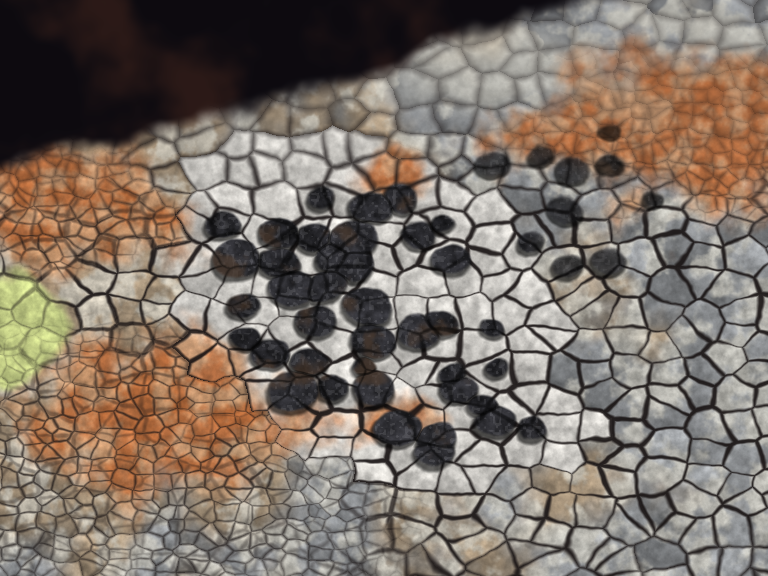
Reproduce this texture procedurally as a WebGL 2 fragment shader.

```glsl
#version 300 es
precision highp float;
uniform vec2 u_resolution;
out vec4 fragColor;

#define CELLS 16.0
#define FINE_CELLS 30.0
#define SQUASH 1.3
#define CRACK 0.05
#define DISC_GRID 13.5
#define DISC_SHARE 0.78
#define FAR_BLUR 0.011
#define GRAIN 0.5
#define PALE vec3(0.80, 0.79, 0.77)
#define RUST vec3(0.70, 0.39, 0.20)
#define DISC vec3(0.15, 0.15, 0.165)

vec2 hash2(vec2 p) {
  vec3 a = fract(p.xyx * vec3(0.1031, 0.1030, 0.0973));
  a += dot(a, a.yzx + 33.33);
  return fract((a.xx + a.yz) * a.zy);
}

float noise(vec2 p) {
  vec2 i = floor(p), f = fract(p);
  f = f * f * (3.0 - 2.0 * f);
  return mix(mix(hash2(i).x, hash2(i + vec2(1, 0)).x, f.x),
             mix(hash2(i + vec2(0, 1)).x, hash2(i + vec2(1, 1)).x, f.x), f.y);
}

float fbm(vec2 p) {
  float sum = 0.0, amp = 0.53;
  for (int k = 0; k < 4; k++) {
    sum += amp * noise(p);
    p = mat2(1.6, 1.2, -1.2, 1.6) * p + 7.3;
    amp *= 0.5;
  }
  return sum;
}

// Positive inside an ellipse, 1 at its centre
float blob(vec2 p, vec2 centre, vec2 radius) {
  return 1.0 - length((p - centre) / radius);
}

// Tilted outline of the white crust, negative inside
float crust(vec2 p) {
  vec2 d = mat2(0.82, 0.57, -0.57, 0.82) * (p - vec2(0.65, 0.45));
  d = vec2(dot(p - vec2(0.65, 0.45), vec2(0.82, -0.57)), d.y * 0.0 + dot(p - vec2(0.65, 0.45), vec2(0.57, 0.82)));
  return length(d / vec2(0.41, 0.26)) - 1.0 + 0.35 * (noise(p * 8.0) - 0.5);
}

// Cracked plates: distance to the border, plate value, offset to its centre
vec4 plates(vec2 q) {
  vec2 cell = floor(q), f = fract(q), near = vec2(0), home = vec2(0);
  float best = 9.0, border = 9.0;
  for (int k = 0; k < 9; k++) {
    vec2 g = vec2(k % 3, k / 3) - 1.0;
    vec2 r = g + 0.1 + 0.8 * hash2(cell + g) - f;
    if (dot(r, r) < best) { best = dot(r, r); near = r; home = g; }
  }
  for (int k = 0; k < 25; k++) {
    vec2 g = home + vec2(k % 5, k / 5) - 2.0;
    vec2 r = g + 0.1 + 0.8 * hash2(cell + g) - f;
    if (dot(r - near, r - near) > 0.0001)
      border = min(border, dot(0.5 * (near + r), normalize(r - near)));
  }
  return vec4(border, hash2(cell + home + 41.0).x, near);
}

// Scattered discs: distance to the rim, gap to the next disc, disc value
vec3 discs(vec2 p) {
  vec2 aspect = vec2(1.0, 1.3), q = p * DISC_GRID * aspect;
  vec3 hit = vec3(9.0, 9.0, 0.0);
  for (int k = 0; k < 9; k++) {
    vec2 g = floor(q) + vec2(k % 3, k / 3) - 1.0;
    vec2 h = hash2(g + 17.0), centre = g + 0.15 + 0.7 * hash2(g + 5.0);
    vec2 at = centre / (DISC_GRID * aspect);
    float share = DISC_SHARE * (1.0 - smoothstep(-0.32, -0.12, crust(at)));
    share = max(share, 0.4 * step(0.0, blob(at, vec2(1.0, 0.62), vec2(0.2, 0.17))));
    if (h.x > share) continue;
    float size = mix(0.28, 0.56, h.y) * mix(1.1, 0.8, smoothstep(0.55, 0.9, at.x));
    float d = length(q - centre) - size;
    if (d < hit.x) hit = vec3(d, hit.x, h.y);
    else hit.y = min(hit.y, d);
  }
  return vec3(hit.x, hit.y - hit.x, hit.z);
}

void main() {
  vec2 p = gl_FragCoord.xy / u_resolution.y;
  float far = smoothstep(0.58, 0.92, p.y);
  float soft = 1.0 / u_resolution.y + FAR_BLUR * far + 0.002 * (1.0 - smoothstep(0.0, 0.15, p.y));
  vec2 warp = 0.022 * (vec2(fbm(p * 15.0), fbm(p * 15.0 + 9.0)) - 0.5);
  vec2 ground = (p + warp) * vec2(1.0, SQUASH);
  vec4 big = plates(ground * CELLS), small = plates(ground * FINE_CELLS + 3.0);
  vec2 home = p + big.zw / (CELLS * vec2(1.0, SQUASH));
  float cloud = fbm(p * 7.0), grit = fbm(p * 75.0);

  // Regions
  float white = 1.0 - smoothstep(-0.03, 0.03, crust(home));
  float rust = max(blob(p, vec2(1.20, 0.77), vec2(0.34, 0.17)), blob(p, vec2(0.12, 0.63), vec2(0.23, 0.13)));
  rust = max(rust, blob(p, vec2(0.29, 0.28), vec2(0.28, 0.17)));
  rust = max(rust, 0.8 * max(blob(p, vec2(0.66, 0.69), vec2(0.11, 0.06)), blob(p, vec2(0.69, 0.28), vec2(0.11, 0.06))));
  rust = smoothstep(-0.05, 0.5, rust + 1.1 * (fbm(p * 13.0) - 0.5));
  float corner = (1.0 - smoothstep(0.5, 0.8, p.x)) * (1.0 - smoothstep(0.3, 0.5, p.y));
  float fine = (1.0 - white) * max(0.8 * rust, corner);

  // Stone and crust colours
  float tone = mix(big.y, small.y, fine);
  float warmth = smoothstep(0.35, 0.65, cloud + 0.3 * (0.6 - p.x));
  vec3 color = mix(vec3(0.54, 0.55, 0.56), vec3(0.62, 0.55, 0.46), warmth);
  color *= 0.82 + 0.36 * tone;
  float ridge = smoothstep(0.0, 0.5, blob(p, vec2(0.88, 0.87), vec2(0.3, 0.1)) + cloud - 0.5);
  float flecks = smoothstep(0.48, 0.72, fbm(p * 28.0) + 0.15 * tone) * 0.75;
  color = mix(color, vec3(0.77, 0.76, 0.72), max(flecks, 0.7 * ridge));
  color = mix(color, PALE * (0.92 + 0.14 * tone), white);
  vec3 orange = mix(RUST, vec3(0.77, 0.57, 0.41), smoothstep(0.3, 0.7, fbm(p * 32.0)));
  color = mix(color, orange, rust * 0.88);
  float lime = smoothstep(0.0, 0.2, blob(p, vec2(0.0, 0.43), vec2(0.11, 0.1)) + cloud - 0.5);
  color = mix(color, vec3(0.76, 0.80, 0.52), lime);

  // Relief, grain and cracks
  color *= 1.0 - 0.16 * dot(mix(big.zw, small.zw, fine), vec2(0.5, 0.85));
  color *= 1.0 + GRAIN * (grit - 0.5) * (1.0 - 0.6 * far);
  float width = CRACK * (0.25 + 1.6 * noise(p * 18.0));
  float edge = 0.02 + soft * CELLS;
  float bigCrack = 1.0 - smoothstep(width - edge, width + edge, big.x);
  float fineEdge = 0.03 + soft * FINE_CELLS;
  float fineCrack = 1.0 - smoothstep(width - fineEdge, width + fineEdge, small.x);
  float crack = mix(bigCrack, max(0.8 * fineCrack, 0.35 * bigCrack), fine);
  color = mix(color, vec3(0.10, 0.08, 0.08), crack * mix(0.92, 0.5, far) * (1.0 - 0.5 * lime));

  // Black discs with a shadow below and dark seams
  vec2 wobble = warp * 0.9;
  vec3 disc = discs(p + wobble), shade = discs(p + wobble + vec2(0.002, 0.006));
  float rim = 0.03 + soft * DISC_GRID;
  color *= 1.0 - 0.6 * (1.0 - smoothstep(-0.02, 0.1, shade.x));
  vec3 top = DISC * (0.8 + 0.5 * disc.z + 1.3 * (grit - 0.5));
  top += 0.08 * smoothstep(0.6, 0.78, noise(p * 190.0));
  top = mix(top, vec3(0.32, 0.24, 0.18), 0.6 * smoothstep(0.58, 0.75, fbm(p * 17.0 + 4.0)));
  top *= 0.45 + 0.55 * smoothstep(0.02, 0.13, disc.y);
  top *= 1.0 - 0.5 * bigCrack;
  float faint = mix(0.55, 1.0, 1.0 - smoothstep(-0.05, 0.05, crust(p)));
  color = mix(color, top, faint * (1.0 - smoothstep(-rim, rim, disc.x)));

  // Deep shade behind the stone edge
  float horizon = 0.71 + 0.22 * p.x + 0.07 * p.x * p.x + 0.06 * (fbm(p * 9.0 + 2.0) - 0.5);
  vec3 gloom = mix(vec3(0.05, 0.04, 0.06), vec3(0.17, 0.10, 0.09), smoothstep(0.45, 0.8, fbm(p * 6.0)));
  color = mix(color, gloom, smoothstep(-0.018, 0.022, p.y - horizon));
  fragColor = vec4(clamp(color, 0.0, 1.0), 1.0);
}
```
